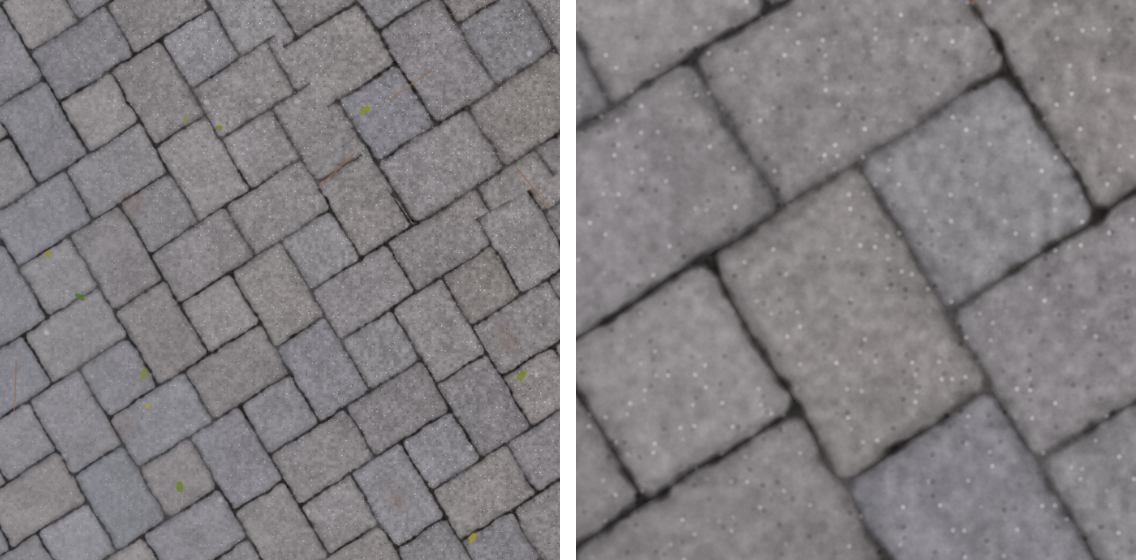
Left: the whole. Right: its middle third, enlarged.
Reproduce this texture procedurally as a WebGL 2 fragment shader.

```glsl
#version 300 es
precision highp float;
// Weathered grey pavers in a slanted basket weave, with a settled patch and stray leaves.
uniform vec2 u_resolution;
out vec4 outColor;

const float UNIT = 0.0508;                 // half the side of a square paver
const vec2 ANCHOR = vec2(0.577, 0.551);    // center of one square paver
const vec2 ALONG = vec2(0.845, 0.535);     // direction of the courses
const vec3 JOINT = vec3(0.16, 0.15, 0.15);
const vec3 STONE = vec3(0.528, 0.517, 0.528);

float hash(vec2 p) {
  vec3 v = fract(vec3(p.xyx) * 0.1031);
  v += dot(v, v.yzx + 33.33);
  return fract((v.x + v.y) * v.z);
}

vec2 hash2(float n) {
  return vec2(hash(vec2(n, 3.7)), hash(vec2(n, 19.1)));
}

float noise(vec2 p) {
  vec2 i = floor(p), f = fract(p);
  f = f * f * (3.0 - 2.0 * f);
  return mix(mix(hash(i), hash(i + vec2(1, 0)), f.x),
             mix(hash(i + vec2(0, 1)), hash(i + vec2(1, 1)), f.x), f.y);
}

float fbm(vec2 p) {
  float sum = 0.0, amp = 0.5;
  for (int i = 0; i < 4; i++) {
    sum += amp * noise(p);
    p = mat2(0.8, 0.6, -0.6, 0.8) * p * 2.03 + 17.3;
    amp *= 0.5;
  }
  return sum / 0.9375;
}

// Small round mineral grains, one per jittered cell
float flecks(vec2 p, float share) {
  vec2 id = floor(p);
  vec2 jitter = 0.3 + 0.4 * vec2(hash(id + 5.0), hash(id + 77.0));
  float strength = smoothstep(1.0 - share, 1.0, hash(id + 31.0));
  return strength * (1.0 - smoothstep(0.05, 0.3, length(fract(p) - jitter)));
}

float roundBox(vec2 p, vec2 halfSize, float radius) {
  vec2 d = abs(p) - halfSize + radius;
  return length(max(d, 0.0)) + min(max(d.x, d.y), 0.0) - radius;
}

float segment(vec2 p, vec2 a, vec2 b) {
  vec2 ab = b - a;
  return length(p - a - ab * clamp(dot(p - a, ab) / dot(ab, ab), 0.0, 1.0));
}

// Weave: paired 3x2 bars cross alternately, 2x2 squares fill the corners.
// Returns the paver center in xy and the distance to its edge in z.
vec3 paver(vec2 q) {
  vec2 cell = round((q - 2.0) / 4.0);
  vec2 g = q - 2.0 - 4.0 * cell;
  bool turned = mod(cell.x + cell.y, 2.0) < 0.5;
  if (turned) g = g.yx;
  vec2 side = vec2(g.x < 0.0 ? -1.0 : 1.0, g.y < 0.0 ? -1.0 : 1.0);
  vec2 center = 2.0 * side, halfSize = vec2(1.0);
  if (abs(g.y) < 1.0) {
    center = vec2(1.5 * side.x, 0.0);
    halfSize = vec2(1.5, 1.0);
  } else if (abs(g.x) < 1.0) {
    center = vec2(0.0, 2.5 * side.y);
    halfSize = vec2(1.0, 1.5);
  }
  float d = roundBox(g - center, halfSize, 0.2);
  if (turned) center = center.yx;
  return vec3(center + 2.0 + 4.0 * cell, d);
}

// Stone tone of one paver with worn edges and dark joints
vec3 paving(vec2 q, vec2 uv) {
  vec2 wobble = vec2(noise(q * 2.3), noise(q * 2.3 + 41.0)) - 0.5;
  vec3 block = paver(q + 0.08 * wobble);
  float tone = hash(block.xy + 50.5), hue = hash(block.xy + 91.5);
  vec3 tint = mix(vec3(-0.010, -0.002, 0.014), vec3(0.012, 0.0, -0.012), hue);
  vec3 color = STONE + tint + 0.045 * (tone - 0.5);
  float inside = -block.z + 0.06 * (noise(uv * 130.0) - 0.5);
  color *= mix(0.82, 1.0, smoothstep(0.0, 0.24, inside));
  float joint = 1.0 - smoothstep(-0.02, 0.085, inside);
  float filled = 0.45 + 0.55 * smoothstep(0.2, 0.8, noise(q * 0.9 + 7.0));
  return mix(color, JOINT, joint * filled);
}

// Edge of the settled patch at upper right: positive inside
float patchSide(vec2 p) {
  float edge = max(0.922 - 1.36 * (p.x - 0.501), 0.60);
  return p.y - max(edge, 0.615 + 0.54 * (p.x - 0.86));
}

// Leaves, needles, pale spots and rust stains at hashed places
vec3 addDebris(vec3 color, vec2 uv) {
  for (int i = 0; i < 10; i++) {
    float n = float(i), turn = 6.283 * hash(vec2(n, 8.3));
    vec2 p = uv - hash2(n + 30.0), dir = vec2(cos(turn), sin(turn));
    vec2 local = vec2(dot(p, dir), dot(p, vec2(-dir.y, dir.x)));
    float size = mix(0.006, 0.012, hash(vec2(n, 5.9)));
    float leaf = length(local * vec2(1.0, 1.7)) - size + 0.006 * (noise(uv * 170.0) - 0.5);
    vec3 leafColor = mix(vec3(0.28, 0.45, 0.14), vec3(0.68, 0.60, 0.16), hash(vec2(n, 2.1)));
    color = mix(color, leafColor, 0.8 * (1.0 - smoothstep(-0.003, 0.002, leaf)));
    float spot = length(uv - hash2(n + 70.0));
    color += 0.14 * (1.0 - smoothstep(0.001, 0.008, spot));
    if (i < 4) {
      vec2 root = hash2(n + 110.0);
      float needle = segment(uv, root, root + 0.09 * dir);
      color = mix(color, vec3(0.56, 0.42, 0.32), 0.6 * (1.0 - smoothstep(0.0005, 0.0025, needle)));
      float stain = length(uv - hash2(n + 150.0)) + 0.02 * noise(uv * 60.0);
      color = mix(color, vec3(0.46, 0.37, 0.33), 0.3 * (1.0 - smoothstep(0.01, 0.045, stain)));
    }
  }
  return color;
}

void main() {
  vec2 uv = gl_FragCoord.xy / u_resolution;
  vec2 rel = (uv - ANCHOR) / UNIT;
  vec2 q = vec2(dot(rel, ALONG), dot(rel, vec2(-ALONG.y, ALONG.x)));
  vec2 field = vec2(0.95 * q.x - 0.025 * q.y + 0.03, 0.972 * q.y - 0.1);
  vec2 settled = q * vec2(0.803, 0.775) + vec2(0.39, 1.74);
  vec3 color = mix(paving(field, uv), paving(settled, uv), smoothstep(-0.003, 0.003, patchSide(uv)));

  // Broad weathering, gritty grain and mineral flecks
  color *= 1.0 + 0.16 * (fbm(uv * 26.0) - 0.5) + 0.05 * (0.5 - uv.x);
  color += vec3(0.012, 0.0, -0.012) * (uv.x - 0.4);
  float focus = mix(0.55, 1.0, smoothstep(0.2, 1.0, uv.x + 0.5 * uv.y));
  color += focus * 0.2 * (fbm(uv * 150.0 + 9.0) - 0.5);
  color += focus * (0.16 * flecks(uv * 130.0, 0.25) - 0.09 * flecks(uv.yx * 120.0 + 40.0, 0.3));
  outColor = vec4(clamp(addDebris(color, uv), 0.0, 1.0), 1.0);
}
```
